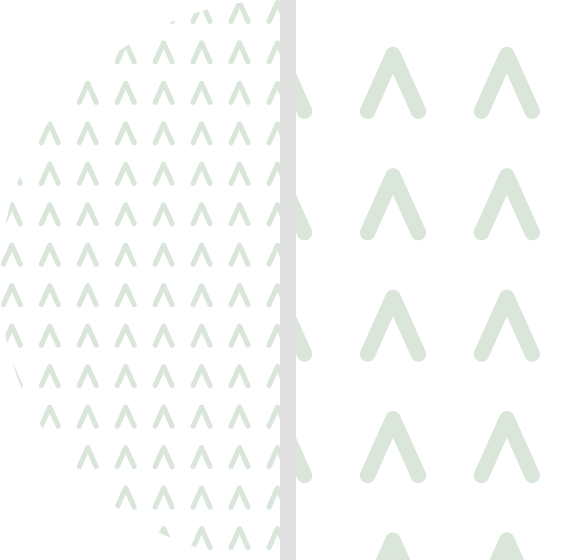
Left: the whole. Right: its middle third, enlarged.
Give the GLSL for this pattern, as a WebGL 2 fragment shader.

```glsl
#version 300 es
precision highp float;
// Pale green chevrons on a regular lattice, clipped to a half disc on white.

uniform vec2 u_resolution;
out vec4 fragColor;

const vec3 PAPER = vec3(1.0);
const vec3 SAGE = vec3(0.85, 0.90, 0.85);

// All lengths are in canvas heights.
const vec2 PITCH = vec2(0.06777, 0.07227);
const vec2 FIRST_CENTER = vec2(0.0211, 0.0392);
const vec2 CHEVRON_HALF_SIZE = vec2(0.0151, 0.01686);
const float STROKE_RADIUS = 0.0046;
const vec2 DISC_CENTER = vec2(0.5, 0.5);
const float DISC_RADIUS = 0.5;

float segmentDistance(vec2 p, vec2 a, vec2 b) {
  vec2 ab = b - a;
  float t = clamp(dot(p - a, ab) / dot(ab, ab), 0.0, 1.0);
  return length(p - a - ab * t);
}

// Position relative to the nearest lattice point
vec2 latticeCell(vec2 p, vec2 origin, vec2 pitch) {
  return (fract((p - origin) / pitch + 0.5) - 0.5) * pitch;
}

// Round-capped chevron pointing up, mirrored about its axis
float chevronDistance(vec2 p, vec2 halfSize, float radius) {
  vec2 apex = vec2(0.0, halfSize.y);
  vec2 foot = vec2(halfSize.x, -halfSize.y);
  return segmentDistance(vec2(abs(p.x), p.y), apex, foot) - radius;
}

float discDistance(vec2 p, vec2 center, float radius) {
  return length(p - center) - radius;
}

// Antialiased fill of a signed distance
float coverage(float dist, float pixel) {
  return 1.0 - smoothstep(-0.7 * pixel, 0.7 * pixel, dist);
}

void main() {
  vec2 p = gl_FragCoord.xy / u_resolution.y;
  float pixel = 1.0 / u_resolution.y;

  // Repeating chevrons
  vec2 cell = latticeCell(p, FIRST_CENTER, PITCH);
  float chevron = chevronDistance(cell, CHEVRON_HALF_SIZE, STROKE_RADIUS);

  // Disc that trims the lattice
  float disc = discDistance(p, DISC_CENTER, DISC_RADIUS);

  float ink = coverage(max(chevron, disc), pixel);
  fragColor = vec4(mix(PAPER, SAGE, ink), 1.0);
}
```
